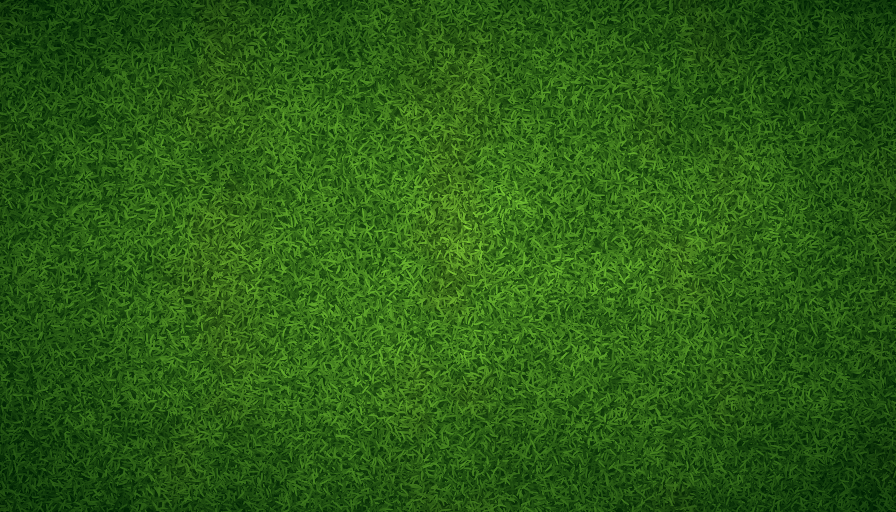
Reproduce this texture procedurally as a Shadertoy shader.

```glsl
// Dense green lawn of short tangled blades under a soft vignette.
#define BLADE_ROWS 68.0     // blade cells per canvas height
#define BLADE_LAYERS 6
#define BLADE_REACH 0.68    // half length, in cells
#define BLADE_WIDTH 0.12    // half width, in cells
#define CONTRAST 1.0
#define CENTER_LIGHT 0.475  // green level at the bright center
#define VIGNETTE 0.41
#define PATCHINESS 0.28
#define WARMTH 0.022

// Four random values in 0..1 from an integer lattice point
vec4 hash4(ivec3 cell) {
    uvec4 v = uvec4(uvec3(cell), 71u) * 1664525u + 1013904223u;
    for (int i = 0; i < 2; i++) {
        v.x += v.y * v.w;
        v.y += v.z * v.x;
        v.z += v.x * v.y;
        v.w += v.y * v.z;
        v ^= v >> 16u;
    }
    return vec4(v & 65535u) / 65535.0;
}

float valueNoise(vec2 p, int seed) {
    ivec2 i = ivec2(floor(p));
    vec2 f = fract(p);
    f = f * f * (3.0 - 2.0 * f);
    float a = hash4(ivec3(i, seed)).x;
    float b = hash4(ivec3(i + ivec2(1, 0), seed)).x;
    float c = hash4(ivec3(i + ivec2(0, 1), seed)).x;
    float d = hash4(ivec3(i + ivec2(1, 1), seed)).x;
    return mix(mix(a, b, f.x), mix(c, d, f.x), f.y);
}

float fbm(vec2 p) {
    float sum = 0.0, gain = 0.5;
    for (int i = 0; i < 4; i++) {
        sum += gain * valueNoise(p, 40 + i);
        p = mat2(0.8, 0.6, -0.6, 0.8) * p * 2.1 + 5.3;
        gain *= 0.5;
    }
    return sum / 0.9375;
}

mat2 rotation(float angle) {
    float c = cos(angle), s = sin(angle);
    return mat2(c, -s, s, c);
}

float glow(vec2 p, vec2 center, float radius) {
    vec2 d = (p - center) / radius;
    return exp(-dot(d, d));
}

// Coverage of one curved blade that tapers to both ends
float blade(vec2 p, float angle, float bend, float aa) {
    p = rotation(angle) * p;
    float along = p.x / BLADE_REACH;
    float taper = 1.0 - along * along;
    float dist = abs(p.y - bend * taper);
    float width = BLADE_WIDTH * (0.55 + 0.45 * taper);
    float side = 1.0 - smoothstep(width - 0.5 * aa, width + 0.5 * aa, dist);
    return side * smoothstep(0.0, 0.3, taper);
}

// Layers of scattered blades; the result is a brightness near 1
float grass(vec2 p) {
    float aa = BLADE_ROWS / iResolution.y;
    float tone = 0.58;
    for (int layer = 0; layer < BLADE_LAYERS; layer++) {
        vec2 q = rotation(0.9 * float(layer)) * p * BLADE_ROWS + 3.7 * float(layer);
        ivec2 home = ivec2(floor(q));
        for (int y = -1; y <= 1; y++)
        for (int x = -1; x <= 1; x++) {
            ivec2 cell = home + ivec2(x, y);
            vec4 rnd = hash4(ivec3(cell, layer));
            vec2 root = vec2(cell) + 0.2 + 0.6 * rnd.xy;
            float bend = 0.3 * (fract(rnd.x * 17.0) - 0.5);
            float cover = blade(q - root, 6.2832 * rnd.z, bend, aa);
            float bladeTone = 0.62 + 0.75 * rnd.w + 0.025 * float(layer);
            tone = mix(tone, bladeTone, cover);
        }
    }
    return 1.0 + CONTRAST * (tone - 1.0);
}

void mainImage(out vec4 fragColor, in vec2 fragCoord) {
    vec2 uv = fragCoord / iResolution.xy;
    vec2 p = fragCoord / iResolution.y;

    // Broad light with a dark rim
    vec2 fromCenter = 2.0 * (uv - vec2(0.5, 0.51));
    float light = CENTER_LIGHT * exp(-VIGNETTE * dot(fromCenter, fromCenter));

    // Sunlit and shaded areas
    float sun = 0.09 * glow(p, vec2(0.90, 0.56), 0.16)
              + 0.07 * glow(p, vec2(1.31, 0.51), 0.13)
              + 0.07 * glow(p, vec2(0.74, 0.31), 0.14)
              - 0.08 * glow(p, vec2(0.63, 0.60), 0.14)
              - 0.06 * glow(p, vec2(1.13, 0.58), 0.12);
    float patches = PATCHINESS * (fbm(p * 13.0) - 0.5);

    // Blades and fine grain
    float grain = 0.10 * (valueNoise(p * 210.0, 90) - 0.5);
    float green = light * (1.0 + sun + patches) * (grass(p) + grain);

    // Olive bands where the turf is drier
    float bands = 0.5 + 0.5 * cos(6.2832 * (uv.x - 0.5) / 0.265);
    float dry = WARMTH * bands * bands * smoothstep(0.35, 0.65, fbm(p * 9.0 + 20.0));
    dry *= light / CENTER_LIGHT;

    vec3 color = vec3(0.74 * green - 0.10, green, 0.30 * green - 0.027);
    color += dry * vec3(1.0, -0.3, 0.0);
    fragColor = vec4(clamp(color, 0.0, 1.0), 1.0);
}
```
